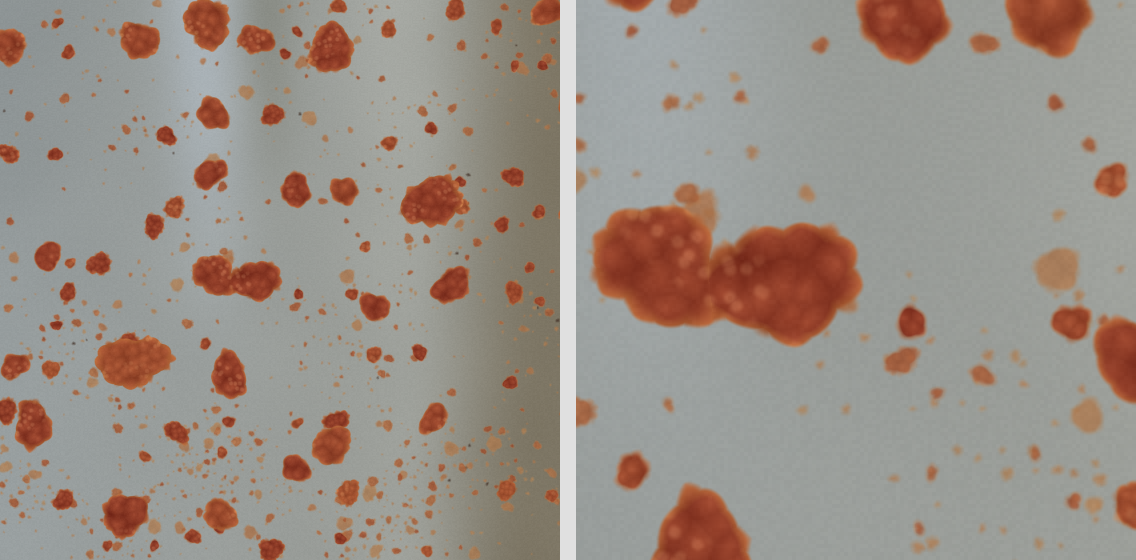
Left, the full canvas; right, a detail of the centre.
This texture is drawn by a three.js fragment shader. Its source:

```glsl
varying vec2 vUv;

#define PLATE_GREY vec3(0.606, 0.618, 0.607)
#define SHADE_BROWN vec3(0.485, 0.455, 0.385)
#define DEEP_RED vec3(0.55, 0.225, 0.145)
#define ORANGE vec3(0.70, 0.40, 0.215)
#define PALE_OCHRE vec3(0.69, 0.53, 0.35)
#define EDGE_SOFTNESS 0.0026
#define KNOBBINESS 0.26
#define FILM_GRAIN 0.018

vec2 hash2(vec2 c) {
  return fract(sin(vec2(dot(c, vec2(127.1, 311.7)), dot(c, vec2(269.5, 183.3)))) * 43758.5);
}

mat2 rotation(float angle) {
  float c = cos(angle), s = sin(angle);
  return mat2(c, s, -s, c);
}

// Distance to the nearest scattered point
float cellular(vec2 p) {
  vec2 cell = floor(p);
  float nearest = 2.0;
  for (int j = -1; j <= 1; j++)
    for (int i = -1; i <= 1; i++) {
      vec2 id = cell + vec2(float(i), float(j));
      nearest = min(nearest, length(id + hash2(id) - p));
    }
  return nearest;
}

// Layered sines, roughly -1 to 1
float drift(vec2 p) {
  return 0.5 * sin(p.x + 1.7 * sin(p.y * 0.8)) + 0.5 * sin(1.3 * p.y + 1.4 * sin(p.x * 0.9 + 2.0));
}

// Fine debris gathers in patches and toward the bottom
float crowding(vec2 p, float redness) {
  float patches = max(0.8 + 1.3 * drift(p * 15.0 + 4.0), 0.1);
  float debris = patches * mix(1.8, 0.65, smoothstep(0.0, 0.6, p.y));
  return mix(debris, 1.0, redness * redness);
}

// Bright plate with soft vertical reflections and a brown shaded side
vec3 plate(vec2 p) {
  float x = p.x + 0.04 * (p.y - 1.0);
  float upper = smoothstep(0.25, 0.95, p.y);
  float glow = exp(-pow((x - 0.36) / 0.07, 2.0)) * upper;
  float dim = exp(-pow((x - 0.475) / 0.05, 2.0)) * smoothstep(0.5, 1.0, p.y);
  float sheen = exp(-pow((x - 0.70) / 0.10, 2.0)) * (0.35 + 0.65 * upper);
  float corner = (1.0 - smoothstep(0.0, 0.35, x)) * upper;
  vec3 color = PLATE_GREY + mix(vec3(-0.01, 0.005, 0.02), vec3(0.0, -0.008, -0.03), p.x);
  color += vec3(0.065, 0.08, 0.11) * glow + vec3(0.045) * sheen;
  color -= vec3(0.06, 0.065, 0.08) * dim + 0.045 * corner;
  float shade = smoothstep(0.73, 0.98, p.x + 0.05 * (0.5 - p.y));
  color = mix(color, SHADE_BROWN, shade * 0.95);
  return color + 0.006 * drift(p * 19.0);
}

// One size class of lumpy grains, laid over the base colour
vec3 addGrains(vec3 base, vec2 p, float cells, vec2 radii, float density, float redness, float seed) {
  vec2 cell = floor(p * cells);
  float lump = cellular(p * mix(1.3, 2.8, redness) / radii.y + seed);
  float nearest = 1.0, radius = 1.0, tone = 0.0;
  for (int j = -1; j <= 1; j++)
    for (int i = -1; i <= 1; i++) {
      vec2 id = cell + vec2(float(i), float(j));
      vec2 place = hash2(id + seed);
      vec2 kind = hash2(id + seed + 17.0);
      if (kind.x > density * crowding((id + 0.5) / cells, redness)) continue;
      float r = mix(radii.x, radii.y, kind.y * kind.y);
      float stretch = 1.0 + 0.17 * fract(place.x * 7.0);
      vec2 q = rotation(6.28 * place.y) * (p - (id + 0.12 + 0.76 * place) / cells);
      q *= vec2(1.0 / stretch, stretch);
      float a = atan(q.y, q.x);
      float lobes = 0.08 * sin(2.0 * a + 20.0 * place.x) + 0.07 * sin(3.0 * a + 30.0 * kind.y)
                  + 0.025 * sin(5.0 * a + 40.0 * place.y);
      float d = length(q) - r * (1.0 + lobes - KNOBBINESS * (lump - 0.45));
      if (d < nearest) {
        nearest = d;
        radius = r;
        tone = fract(place.y * 11.0 + kind.y * 5.0);
      }
    }

  // Thin rims glow orange, thick centres turn red
  float depth = clamp(-nearest / radius, 0.0, 1.0);
  float thickness = smoothstep(-0.05, 0.28, depth) * (0.5 + 0.65 * tone);
  vec3 color = mix(mix(PALE_OCHRE, ORANGE, clamp(redness * 1.3 + tone * 0.4, 0.0, 1.0)),
                   DEEP_RED, clamp(thickness * redness * 1.2, 0.0, 1.0));

  // Lit lumps, dark creases and pale flecks inside the grains
  float mottle = drift(p * 160.0 + seed) * 0.5 + drift(p.yx * 310.0) * 0.3;
  float fleck = smoothstep(0.42, 0.12, cellular(p * 75.0 + seed)) * smoothstep(-0.1, 0.6, drift(p * 48.0));
  color += vec3(0.16, 0.12, 0.085) * (0.45 - lump) * redness;
  color += vec3(0.04, 0.033, 0.022) * mottle + vec3(0.09, 0.10, 0.075) * fleck * redness;
  color = mix(color, vec3(0.25, 0.18, 0.14), step(0.98, tone) * step(redness, 0.1));

  // Pale debris is thin, so it melts into the plate
  float soft = EDGE_SOFTNESS * mix(1.25, 1.0, redness);
  float cover = 1.0 - smoothstep(-soft, soft * 0.7, nearest);
  return mix(base, color, cover * mix(0.72, 0.99, min(redness * 1.5, 1.0)));
}

void main() {
  vec3 color = plate(vUv);
  color = addGrains(color, vUv, 72.0, vec2(0.0014, 0.0040), 0.19, 0.05, 3.0);
  color = addGrains(color, vUv, 23.0, vec2(0.0050, 0.0140), 0.16, 0.12, 58.0);
  color = addGrains(color, vUv, 32.0, vec2(0.0035, 0.0100), 0.24, 0.40, 41.0);
  color = addGrains(color, vUv, 14.0, vec2(0.0095, 0.0230), 0.30, 0.85, 75.0);
  color = addGrains(color, vUv, 7.0, vec2(0.0250, 0.0570), 0.48, 1.00, 112.0);
  color += FILM_GRAIN * (hash2(floor(vUv * 420.0)).x - 0.5);
  gl_FragColor = vec4(color, 1.0);
}
```
